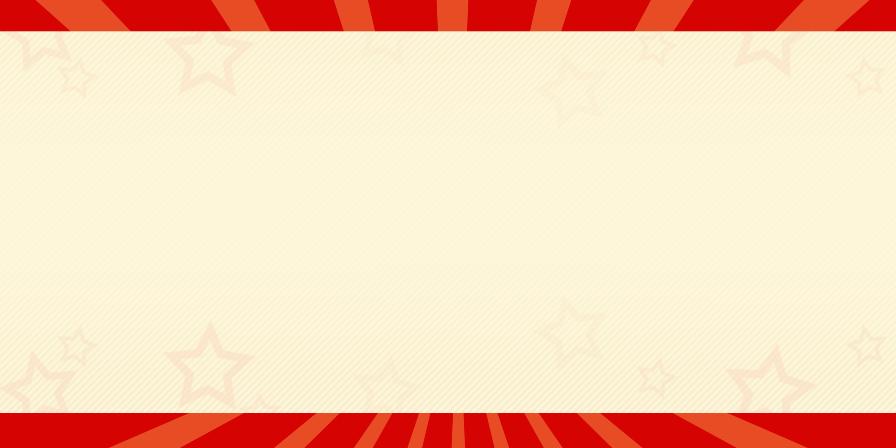
This background is drawn by a WebGL 1 fragment shader. Its source:

```glsl
precision highp float;

uniform vec2 u_resolution;

#define TOP_BAND 0.070
#define BOTTOM_BAND 0.078
#define TOP_HUB vec2(1.010, 0.172)
#define BOTTOM_HUB vec2(1.023, 0.3385)
#define HATCH_PERIOD 0.0156
#define RED vec3(0.84, 0.01, 0.01)
#define ORANGE vec3(0.91, 0.30, 0.14)
#define CREAM vec3(0.995, 0.968, 0.855)
#define HATCH vec3(0.965, 0.915, 0.795)
#define PEACH vec3(0.98, 0.86, 0.75)

const float PI = 3.14159265;

// Coverage of a shape from its signed distance
float cover(float dist, float pixel) {
  return smoothstep(0.5 * pixel, -0.5 * pixel, dist);
}

// Orange rays on red, fanning out from a hub around the vertical axis
vec3 sunburst(vec2 q, float stepDegrees, float pixel) {
  float period = radians(stepDegrees);
  float turn = atan(q.x, abs(q.y)) / period;
  float offAxis = abs(fract(turn + 0.5) - 0.5);
  float dist = (offAxis - 0.16) * period * length(q);
  return mix(RED, ORANGE, cover(dist, pixel));
}

// Outline of a five-pointed star
float starOutline(vec2 q, float radius, float tilt, float pixel) {
  float sector = 2.0 * PI / 5.0;
  float angle = atan(q.x, q.y) + tilt;
  angle = abs(mod(angle + 0.5 * sector, sector) - 0.5 * sector);
  vec2 folded = length(q) * vec2(cos(angle), sin(angle));
  float edge = dot(folded - vec2(radius, 0.0), vec2(0.443, 0.897));
  float halfWidth = 0.085 * radius;
  return cover(abs(edge + halfWidth) - halfWidth, 1.5 * pixel);
}

// Large stars with small companions, arranged inward from one edge
float starRow(vec2 p, float inset, float up, float pixel) {
  float ink = 0.0;
  for (int k = 0; k < 5; k++) {
    float i = float(k);
    float odd = mod(i, 2.0);
    float rise = inset + odd * (0.01 + 0.04 * i);
    vec2 center = vec2(0.091 + 0.3646 * i + 0.0104 * i * i, rise);
    vec2 companion = center + vec2(0.08 + 0.035 * i, 0.1 - 0.2 * odd);
    float tilt = 0.25 * sin(2.3 * i + 1.0);
    float largeInk = abs(i - 2.5) < 1.0 ? 0.3 : 0.8;
    float smallInk = 0.6 * min(abs(i - 2.0), 1.0);
    vec2 q = (p - center) * vec2(1.0, up);
    vec2 s = (p - companion) * vec2(1.0, up);
    float radius = 0.095 + 0.015 * sin(2.0 * i);
    ink = max(ink, largeInk * starOutline(q, radius, tilt, pixel));
    ink = max(ink, smallInk * starOutline(s, 0.05, -tilt, pixel));
  }
  return ink;
}

void main() {
  float pixel = 1.0 / u_resolution.y;
  vec2 p = gl_FragCoord.xy * pixel;
  vec2 fromTop = vec2(p.x, 1.0 - p.y);

  // Cream paper with diagonal hatching that fades toward the middle
  float wave = 0.5 + 0.5 * cos(2.0 * PI * (p.x - p.y) / HATCH_PERIOD);
  float fade = smoothstep(0.48, 0.10, p.y) + 0.75 * smoothstep(0.60, 0.95, p.y);
  vec3 color = mix(CREAM, HATCH, wave * (0.12 + 0.68 * fade));

  // Pale stars near both edges
  float stars = max(starRow(p, 0.125, 1.0, pixel),
                    0.8 * starRow(fromTop, 0.075, -1.0, pixel));
  color = mix(color, PEACH, 0.65 * stars);

  // Sunburst bands
  vec3 topRays = sunburst(p - TOP_HUB, 15.3, pixel);
  vec3 bottomRays = sunburst(p - BOTTOM_HUB, 16.0, pixel);
  color = mix(color, topRays, cover(fromTop.y - TOP_BAND, pixel));
  color = mix(color, bottomRays, cover(p.y - BOTTOM_BAND, pixel));

  gl_FragColor = vec4(color, 1.0);
}
```
